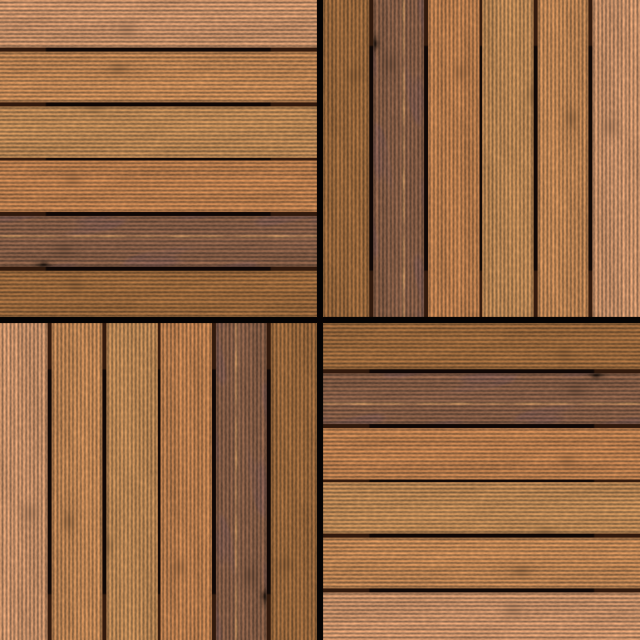
This texture is drawn by a WebGL 1 fragment shader. Its source:

```glsl
precision highp float;
uniform vec2 u_resolution;

// Layout, in fractions of the canvas
const float TILE = 0.4952;          // side of one of the 2 x 2 tiles
const float PITCH = 0.0856;         // slat plus gap
const float FIRST_OFFSET = 0.0081;  // trims the outermost slat
const float GAP_HALF = 0.0031;
const float NARROW_GAP = 0.62;      // scale of the middle gap
const vec2 OPEN_GAP = vec2(0.0716, 0.423);  // span between the supports

// Wood relief and wear
const float RIBS = 14.0;
const float RIB_DEPTH = 0.17;
const float RIB_VARIATION = 0.10;
const float FLECK_DEPTH = 0.17;
const float DRIFT_DEPTH = 0.045;
const float KNOT_DEPTH = 0.20;
const vec2 EDGE_KNOT = vec2(0.068, 0.93);
const float STREAK_POS = 0.41;

const vec3 PINK_WOOD = vec3(0.73, 0.53, 0.385);
const vec3 HONEY_WOOD = vec3(0.70, 0.49, 0.31);
const vec3 OLIVE_WOOD = vec3(0.67, 0.485, 0.305);
const vec3 AMBER_WOOD = vec3(0.68, 0.46, 0.285);
const vec3 MAUVE_WOOD = vec3(0.485, 0.34, 0.255);
const vec3 BROWN_WOOD = vec3(0.56, 0.38, 0.22);
const vec3 STREAK = vec3(0.78, 0.58, 0.38);
const vec3 BRUISE = vec3(0.43, 0.31, 0.28);
const vec3 SUPPORT = vec3(0.19, 0.10, 0.05);
const vec3 GAP_DARK = vec3(0.06, 0.028, 0.02);
const vec3 SEAM = vec3(0.018, 0.012, 0.01);

float hash(vec2 p) {
  return fract(sin(dot(p, vec2(127.1, 311.7))) * 4375.85);
}

// Distance to the nearest jittered cell point
float cellular(vec2 p) {
  vec2 cell = floor(p);
  float nearest = 2.0;
  for (int j = -1; j <= 1; j++) {
    for (int i = -1; i <= 1; i++) {
      vec2 c = cell + vec2(float(i), float(j));
      vec2 point = c + vec2(hash(c), hash(c + 17.3));
      nearest = min(nearest, distance(p, point));
    }
  }
  return nearest;
}

// Slow tonal change along the grain, about -1 to 1
float drift(vec2 p, float seed) {
  float bend = sin(p.x * 19.0 + seed * 2.3) + 0.6 * sin(p.x * 43.0 - seed);
  return 0.45 * sin(p.y * 5.0 + bend + seed)
       + 0.35 * sin(p.y * 11.0 - bend * 1.4 + p.x * 27.0)
       + 0.20 * sin(p.y * 23.0 + bend * 2.0 + p.x * 61.0);
}

vec3 slatColor(float slat) {
  if (slat < 0.5) return PINK_WOOD;
  if (slat < 1.5) return HONEY_WOOD;
  if (slat < 2.5) return OLIVE_WOOD;
  if (slat < 3.5) return AMBER_WOOD;
  if (slat < 4.5) return MAUVE_WOOD;
  return BROWN_WOOD;
}

float spot(vec2 offset, vec2 radius) {
  vec2 d = offset / radius;
  return exp(-dot(d, d));
}

// g.x runs along the slat, g.y from 0 to 1 across it
vec3 wood(vec2 g, float slat, float pixel) {
  float tone = drift(g, slat * 3.7);
  float mauve = step(3.5, slat) * step(slat, 4.5);
  vec3 color = slatColor(slat);
  color = mix(color, BRUISE, mauve * smoothstep(0.1, 0.8, tone) * 0.7);

  // Broken pale streak in the mauve slat
  float broken = 0.55 + 0.3 * sin(g.x * 83.0) * sin(g.x * 37.0 + 1.0);
  color = mix(color, STREAK, mauve * broken * spot(vec2(g.y - STREAK_POS), vec2(0.035)));

  // Ribs, individual rib shades and elongated flecks
  float rib = g.y * RIBS;
  float resolved = smoothstep(1.5, 2.6, PITCH / (RIBS * pixel));
  float ridge = -cos(6.28318 * rib) * resolved;
  float ribShade = hash(vec2(floor(rib), slat + 5.0)) - 0.5;
  float fleck = cellular(vec2(g.x * 130.0, rib * 1.5 + slat * 31.0)) - 0.5;
  float shade = 1.0 + RIB_DEPTH * ridge + RIB_VARIATION * ribShade
              + FLECK_DEPTH * fleck + DRIFT_DEPTH * tone;

  // Soft knots
  vec2 knot = vec2(0.15 + 0.05 * cos(slat * 0.8), 0.35 + 0.3 * cos(slat * 1.6));
  shade -= KNOT_DEPTH * spot(g - knot, vec2(0.014, 0.13)) * (0.7 + fleck);
  shade -= 0.6 * mauve * spot(g - EDGE_KNOT, vec2(0.010, 0.06));
  return color * shade * mix(vec3(0.98, 1.0, 1.02), vec3(1.02, 1.0, 0.98), 0.5 + 0.5 * ridge);
}

void main() {
  vec2 p = gl_FragCoord.xy / u_resolution;
  float pixel = 1.0 / min(u_resolution.x, u_resolution.y);

  // Fold the four tiles into one, turning every other one
  vec2 fold = min(p, 1.0 - p);
  vec2 side = p - 0.5;
  vec2 q = side.x * side.y > 0.0 ? fold.yx : fold;

  float s = (q.y + FIRST_OFFSET) / PITCH;
  float gapIndex = floor(s + 0.5);
  float gapDistance = abs(s - gapIndex) * PITCH;
  float gapHalf = GAP_HALF * (abs(gapIndex - 3.0) < 0.5 ? NARROW_GAP : 1.0);
  vec3 color = wood(vec2(q.x, fract(s)), floor(s), pixel);
  color *= mix(0.84, 1.0, smoothstep(gapHalf, gapHalf + 0.003, gapDistance));

  // Gaps: supports show near both ends
  float open = smoothstep(-0.002, 0.002, q.x - OPEN_GAP.x)
             * smoothstep(-0.002, 0.002, OPEN_GAP.y - q.x);
  float gap = 1.0 - smoothstep(-0.7 * pixel, 0.7 * pixel, gapDistance - gapHalf);
  color = mix(color, mix(SUPPORT, GAP_DARK, open), gap);

  // Seam between tiles
  float seam = smoothstep(-0.7 * pixel, 0.7 * pixel, max(q.x, q.y) - TILE);
  gl_FragColor = vec4(mix(color, SEAM, seam), 1.0);
}
```
